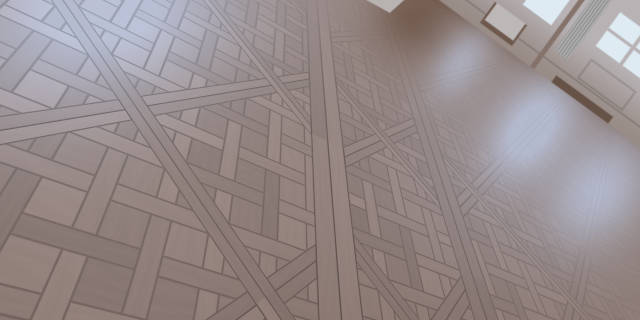
Reproduce this texture procedurally as a Shadertoy shader.

```glsl
// Oak parquet of diagonal woven panels seen in tilted perspective, with window glare and a far wall.

struct Wood { vec2 id; vec2 grain; float gap; float seam; };

float hash(vec2 p) {
    return fract(sin(dot(p, vec2(12.99, 78.23))) * 4375.5);
}

float box(vec2 p, vec2 center, vec2 halfSize) {
    vec2 e = abs(p - center) - halfSize;
    return max(e.x, e.y);
}

float glow(vec2 p, vec2 center, vec2 radius) {
    vec2 d = (p - center) / radius;
    return exp(-dot(d, d));
}

// Basket weave: narrow planks pass over and under, square tiles fill the holes
Wood weave(vec2 p, float cell) {
    vec2 q = p / cell, n = floor(q + 0.5), f = q - n, e = abs(f) - 0.17;
    bool over = mod(n.x + n.y, 2.0) < 0.5;
    bool steep = e.x < 0.0 && (e.y > 0.0 || over);
    bool shallow = e.y < 0.0 && !steep;
    if (steep) {
        float row = over ? n.y : n.y + sign(f.y);
        return Wood(vec2(n.x, row + 40.0), p.yx, cell * (over ? -e.x : min(-e.x, e.y)), 0.19);
    }
    if (shallow) {
        float column = over ? n.x + sign(f.x) : n.x;
        return Wood(vec2(column + 70.0, n.y), p, cell * (over ? min(-e.y, e.x) : -e.y), 0.19);
    }
    vec2 tile = floor(q);
    return Wood(tile + 110.0, hash(tile) < 0.5 ? p : p.yx, cell * min(e.x, e.y), 0.19);
}

// Two planks side by side, laid over whatever is below
void layBand(inout Wood wood, float across, float along, float halfWidth, float seed) {
    float edge = halfWidth - abs(across);
    if (edge > 0.0)
        wood = Wood(vec2(seed + step(0.0, across), floor(along / 0.48)),
                    vec2(along, across), min(edge, abs(across)), 0.3);
    else wood.gap = min(wood.gap, -edge);
}

vec3 floorColor(vec2 p, vec2 wall) {
    // Perspective onto the floor plane
    float depth = max(p.y - 0.873 * p.x + 1.651, 0.1);
    vec2 uv = vec2(p.x - 0.0775 * p.y - 0.99, p.y - 0.4 * p.x - 0.271) / depth;
    float blur = (1.0 + length(uv)) / (depth * iResolution.y);
    float fade = clamp(1.45 - 0.55 * (1.0 + length(uv)) / depth, 0.12, 1.0);

    // Each strip between the borders has its own panel offset
    vec2 corner = uv.x < 0.0 ? vec2(-0.365, -0.065)
                : uv.x < 0.343 ? vec2(-0.0675, -0.0675) : vec2(0.227, -0.037);
    vec2 q = uv - corner;
    float period = 0.482;
    Wood wood = weave(q, period / 6.0);
    vec2 diagonal = vec2(q.x + q.y, q.x - q.y);
    vec2 line = floor(diagonal / period + 0.5);
    vec2 offset = diagonal - period * line;
    layBand(wood, offset.x, diagonal.y, 0.029, 200.0 + 3.0 * line.x);
    layBand(wood, offset.y, diagonal.x, 0.027, 300.0 + 3.0 * line.y);
    layBand(wood, uv.x, uv.y + 0.2, 0.04, 400.0);
    layBand(wood, uv.x - 0.343, uv.y, 0.036, 410.0);

    // Plank tone and grain
    float tone = hash(wood.id);
    vec2 g = wood.grain + tone * 7.0;
    float wave = sin(g.y * 330.0 + 2.5 * sin(g.x * 19.0) + 1.5 * sin(g.y * 90.0 + g.x * 31.0));
    wave += 0.6 * sin(g.y * 790.0 + 3.0 * sin(g.x * 43.0));
    vec3 color = mix(vec3(0.52, 0.445, 0.42), vec3(0.59, 0.53, 0.515),
                     clamp(1.15 - 0.85 * p.y + 0.15 * sin(p.x * 4.0), 0.0, 1.0));
    color *= 1.0 + ((tone - 0.5) * 0.12 + 0.008 * wave) * fade;

    // Warm shade by the wall, cool glare from the windows
    float shade = 1.1 * glow(p, vec2(1.29, 0.06), vec2(0.13, 0.13)) + 0.6 * exp(wall.y * 30.0);
    color = mix(color, vec3(0.43, 0.33, 0.27), clamp(shade * 0.75, 0.0, 0.85));
    float glare = 0.95 * glow(p, vec2(0.36, 0.0), vec2(0.4, 0.26))
                + 0.3 * glow(p, vec2(0.0, 0.2), vec2(0.5, 0.3))
                + 0.6 * glow(wall, vec2(0.17, -0.12), vec2(0.07, 0.12))
                + 0.9 * glow(wall, vec2(0.47, -0.15), vec2(0.1, 0.17))
                + 0.7 * glow(wall, vec2(0.76, -0.19), vec2(0.13, 0.18))
                + 0.25 * glow(p, vec2(1.65, 0.5), vec2(0.45, 0.35));
    color = mix(color, vec3(0.74, 0.77, 0.86) * (0.97 + 0.06 * tone * fade), min(glare, 0.92));
    float joint = 1.0 - smoothstep(0.0003, 0.0006 + 0.8 * blur, wood.gap);
    return color * (1.0 - wood.seam * (0.7 + 0.6 * tone) * fade * joint);
}

vec3 wallColor(vec2 w, float px) {
    vec3 color = mix(vec3(0.6, 0.55, 0.53), vec3(0.72, 0.7, 0.71), smoothstep(0.0, 0.2, w.y));
    color *= 1.0 - 0.15 * smoothstep(px, -px, abs(w.y - 0.05) - 0.003);
    // Shaded threshold, radiator, tall grille and panes
    color = mix(color, vec3(0.4, 0.32, 0.28), smoothstep(px, -px, box(w, vec2(0.545, 0.01), vec2(0.11, 0.016))));
    color = mix(color, vec3(0.43, 0.35, 0.3), smoothstep(px, -px, box(w, vec2(0.207, 0.058), vec2(0.062, 0.04))));
    color = mix(color, vec3(0.74, 0.72, 0.72), smoothstep(px, -px, box(w, vec2(0.207, 0.067), vec2(0.055, 0.033))));
    color = mix(color, vec3(0.52, 0.45, 0.42), smoothstep(px, -px, box(w, vec2(0.36, 0.14), vec2(0.008, 0.14))));
    float ribs = 0.63 + 0.06 * sin(w.x * 700.0);
    color = mix(color, vec3(ribs), smoothstep(px, -px, box(w, vec2(0.41, 0.203), vec2(0.026, 0.117))));
    vec2 pane = vec2(mod(w.x - 0.474, 0.104), mod(w.y - 0.168, 0.07));
    float glass = max(box(w, vec2(0.63, 0.238), vec2(0.156, 0.07)), box(pane, vec2(0.052, 0.035), vec2(0.046, 0.03)));
    glass = min(glass, box(w, vec2(0.275, 0.22), vec2(0.055, 0.077)));
    color = mix(color, vec3(0.87, 0.92, 0.95), smoothstep(px, -px, glass));
    float panel = abs(box(w, vec2(0.58, 0.095), vec2(0.085, 0.035)));
    return color * (1.0 - 0.14 * smoothstep(px, -px, panel - 0.003));
}

vec3 scene(vec2 p) {
    float px = 1.0 / iResolution.y;
    vec2 w = vec2((p.x - 1.372) * 0.808 + p.y * 0.59, (p.x - 1.372) * 0.59 - p.y * 0.808);
    vec3 color = mix(floorColor(p, min(w, vec2(9.0, 0.0))), wallColor(w, px), smoothstep(-px, px, w.y));
    float plinth = max(p.y - 0.55 * (p.x - 1.145), p.y + 0.9 * (p.x - 1.263));
    return mix(color, vec3(0.72, 0.7, 0.69), smoothstep(px, -px, plinth));
}

void mainImage(out vec4 fragColor, in vec2 fragCoord) {
    vec3 sum = vec3(0.0);
    for (int i = 0; i < 4; i++) {
        vec2 jitter = vec2(i % 2, i / 2) * 0.5 - 0.25;
        vec2 p = (fragCoord + jitter) / iResolution.y;
        sum += scene(vec2(p.x, 1.0 - p.y));
    }
    fragColor = vec4(sum / 4.0, 1.0);
}
```
